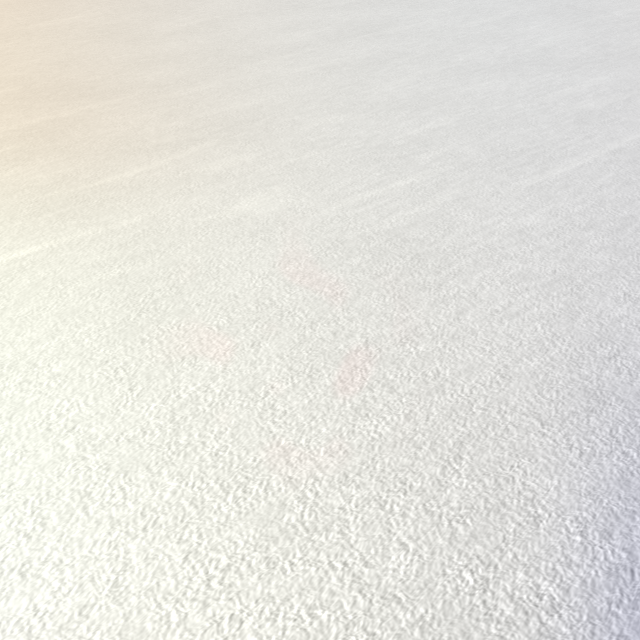
Give the GLSL for this texture, as a Shadertoy shader.

```glsl
// Wind-brushed snow receding from the viewer in soft, warm-to-cool light.
// Ground coordinates come from a perspective mapping; embossed gradient noise
// makes the crust, stretched noise the ripples, over a smooth colour field.

const float HORIZON = 1.45;              // height where the ground vanishes
const float WIND_ANGLE = 0.62;           // ripple direction on the ground
const float GRAIN_FREQ = 114.0;          // crust cells across the near edge
const float GRAIN_NEAR = 0.175;          // crust contrast at the bottom
const float GRAIN_FAR = 0.024;           // crust contrast at the top
const float CLUMP_NEAR = 0.055;          // contrast of clumps of crust
const float CLUMP_FAR = 0.018;
const float RIPPLE_CONTRAST = 0.036;
const float SWELL_CONTRAST = 0.020;
const float STREAK_CONTRAST = 0.055;
const vec2 LIGHT_STEP = vec2(-0.48, 0.22);
const vec3 STREAK_TINT = vec3(1.0, 1.0, 0.92);
const vec3 PINK_SHIFT = vec3(0.016, -0.016, -0.012);
const vec3 WARM_SHADE = vec3(0.018, 0.038, 0.048);
const vec3 COOL_SHADE = vec3(0.060, 0.055, 0.015);

// Colours of the light field: far, middle and near rows, left to right
const vec3 FAR_LEFT = vec3(0.915, 0.868, 0.798);
const vec3 FAR_MID = vec3(0.874, 0.870, 0.855);
const vec3 FAR_RIGHT = vec3(0.860, 0.860, 0.860);
const vec3 MID_LEFT = vec3(0.968, 0.970, 0.915);
const vec3 MID_MID = vec3(0.908, 0.906, 0.878);
const vec3 MID_RIGHT = vec3(0.836, 0.836, 0.843);
const vec3 NEAR_LEFT = vec3(0.970, 0.970, 0.936);
const vec3 NEAR_MID = vec3(0.918, 0.916, 0.886);
const vec3 NEAR_RIGHT = vec3(0.800, 0.800, 0.815);

vec2 hashGradient(vec2 cell) {
    uvec2 q = uvec2(ivec2(cell) + 32768);
    uint h = q.x * 1597334677u ^ q.y * 3812015801u;
    h = (h ^ (h >> 15)) * 2246822519u;
    h ^= h >> 13;
    float angle = float(h & 65535u) / 65536.0 * 6.28319;
    return vec2(cos(angle), sin(angle));
}

float gradientNoise(vec2 p) {
    vec2 i = floor(p), f = p - i;
    vec2 u = f * f * f * (f * (f * 6.0 - 15.0) + 10.0);
    vec2 e = vec2(1.0, 0.0);
    float a = dot(hashGradient(i), f);
    float b = dot(hashGradient(i + e.xy), f - e.xy);
    float c = dot(hashGradient(i + e.yx), f - e.yx);
    float d = dot(hashGradient(i + e.xx), f - e.xx);
    return mix(mix(a, b, u.x), mix(c, d, u.x), u.y);
}

// Screen to ground plane, turned so that x runs along the wind
vec2 windGround(vec2 uv) {
    float scale = HORIZON / (HORIZON - uv.y);
    vec2 ground = vec2((uv.x - 0.5) * scale, HORIZON * scale);
    float c = cos(WIND_ANGLE), s = sin(WIND_ANGLE);
    return vec2(c * ground.x + s * ground.y, c * ground.y - s * ground.x);
}

float crustHeight(vec2 p) {
    return gradientNoise(p) + 0.45 * gradientNoise(p * 1.9 + 17.3) + 0.7 * gradientNoise(p * 0.5 + 41.0);
}

// Slope of the crust toward the light
float crustRelief(vec2 ground) {
    vec2 p = ground * GRAIN_FREQ * vec2(0.85, 1.1);
    p += 0.7 * gradientNoise(p * 0.35 + 5.7);
    return crustHeight(p) - crustHeight(p + LIGHT_STEP);
}

vec3 quadratic(vec3 a, vec3 b, vec3 c, float t) {
    return a * (1.0 - t) * (1.0 - 2.0 * t) + b * 4.0 * t * (1.0 - t) + c * t * (2.0 * t - 1.0);
}

vec3 lightField(vec2 uv) {
    vec3 near = quadratic(NEAR_LEFT, NEAR_MID, NEAR_RIGHT, uv.x);
    vec3 middle = quadratic(MID_LEFT, MID_MID, MID_RIGHT, uv.x);
    vec3 far = quadratic(FAR_LEFT, FAR_MID, FAR_RIGHT, uv.x);
    return quadratic(near, middle, far, uv.y);
}

void mainImage(out vec4 fragColor, in vec2 fragCoord) {
    vec2 uv = fragCoord / iResolution.xy;
    vec3 color = lightField(uv);

    // Warm haze upper left, cool shade in the lower right corner
    vec2 haze = (uv - vec2(0.05, 0.80)) / vec2(0.30, 0.13);
    color -= WARM_SHADE * exp(-dot(haze, haze));
    color -= COOL_SHADE * smoothstep(0.8, 1.03, uv.x) * smoothstep(0.6, 0.0, uv.y);

    // Crust and fine ripples, averaged over the pixel
    float relief = 0.0, ripple = 0.0;
    for (int k = 0; k < 4; k++) {
        vec2 jitter = (vec2(k & 1, k >> 1) - 0.5) * 0.5;
        vec2 ground = windGround((fragCoord + jitter) / iResolution.xy);
        relief += 0.25 * crustRelief(ground);
        ripple += 0.25 * gradientNoise(ground * vec2(13.0, 58.0));
    }
    float grainContrast = mix(GRAIN_NEAR, GRAIN_FAR, smoothstep(-0.1, 0.92, uv.y));
    grainContrast *= mix(0.78, 1.0, smoothstep(0.0, 0.45, uv.x));
    vec2 ground = windGround(uv);
    grainContrast *= 1.0 + 0.8 * gradientNoise(ground * vec2(14.0, 20.0) + 8.0);
    float rippleMask = mix(0.4, 1.0, smoothstep(0.2, 0.8, uv.x)) * smoothstep(0.05, 0.5, uv.y);
    rippleMask *= mix(1.0, 0.5, smoothstep(0.65, 0.95, uv.y));
    color += relief * grainContrast + ripple * RIPPLE_CONTRAST * rippleMask;

    // Clumps of crust and broad soft swells of the surface
    float clump = gradientNoise(ground * vec2(36.0, 54.0) + 6.4);
    clump += 0.6 * gradientNoise(ground * vec2(15.0, 26.0) + 27.1);
    color += clump * mix(CLUMP_NEAR, CLUMP_FAR, smoothstep(0.0, 0.85, uv.y));
    color += SWELL_CONTRAST * gradientNoise(ground * vec2(3.0, 6.0) + 11.6);

    // Long pale drifts: a bright band on the left, sparse faint ones beyond
    float streak = smoothstep(0.12, 0.6, gradientNoise(ground * vec2(2.3, 13.0) + 3.1));
    float band = exp(-pow((uv.y - 0.62 - 0.15 * uv.x) / 0.10, 2.0));
    float streakMask = band * mix(1.0, 0.4, smoothstep(0.15, 0.5, uv.x));
    streakMask += 0.25 * smoothstep(0.6, 0.75, uv.y);
    color += STREAK_TINT * streak * streakMask * STREAK_CONTRAST;

    // Faint pink patches near the centre
    float patchMask = smoothstep(0.25, 0.05, distance(uv, vec2(0.45, 0.44)));
    color += PINK_SHIFT * smoothstep(0.08, 0.35, gradientNoise(uv * 11.0 + 2.4)) * patchMask;

    fragColor = vec4(clamp(color, 0.0, 1.0), 1.0);
}
```
